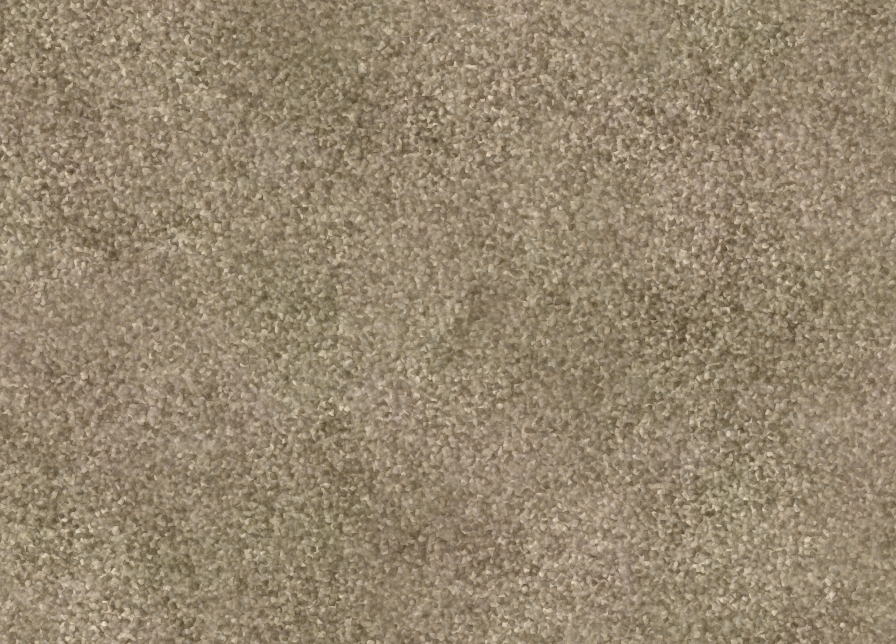
A WebGL 2 fragment shader for this texture:

```glsl
#version 300 es
precision highp float;
// Weathered sandy concrete: fine mineral grains under blotchy stains and faint pale scuffs.

uniform vec2 u_resolution;
out vec4 fragColor;

// Colours
const vec3 SAND = vec3(0.588, 0.528, 0.436);
const vec3 WARM_SHIFT = vec3(0.006, -0.002, 0.006);   // pinkish against olive
const vec3 GRAIN_SHIFT = vec3(0.020, 0.002, -0.028);  // ochre against grey
const vec3 PALE_SHIFT = vec3(0.000, -0.001, 0.012);   // chalky grey

// Sizes, in repeats per canvas height
const float GRAIN_FREQ = 180.0;
const float GRIT_FREQ = 122.0;
const float CLUMP_FREQ = 44.0;
const float CLOUD_FREQ = 3.2;
const float STAIN_FREQ = 4.6;
const float SCUFF_FREQ = 5.5;

// Strengths
const float GRAIN_FALLOFF = 8.0;
const float GRAIN_WARP = 0.9;
const float GRAIN_CONTRAST = 0.235;
const float CREVICE_DEPTH = 0.05;
const float GRIT_CONTRAST = 0.14;
const float CLUMP_CONTRAST = 0.05;
const float CLOUD_CONTRAST = 0.11;
const float STAIN_DEPTH = 0.062;
const float PALE_LIFT = 0.030;
const float SCUFF_LIFT = 0.060;

// Integer hash: two independent values in 0..1 per lattice cell
vec2 hash2(vec2 cell, uint seed) {
    uvec2 v = uvec2(ivec2(cell) + 4096) + uvec2(seed * 977u, seed * 331u);
    v = v * 1664525u + 1013904223u;
    v.x += v.y * 1664525u;
    v.y += v.x * 1664525u;
    v ^= v >> 16u;
    v.x += v.y * 1664525u;
    v.y += v.x * 1664525u;
    v ^= v >> 16u;
    return vec2(v >> 8u) / 16777216.0;
}

float cornerSlope(vec2 cell, vec2 offset, uint seed) {
    float angle = 6.28319 * hash2(cell, seed).x;
    return dot(vec2(cos(angle), sin(angle)), offset);
}

float gradientNoise(vec2 p, uint seed) {
    vec2 i = floor(p), f = p - i;
    vec2 u = f * f * f * (f * (f * 6.0 - 15.0) + 10.0);
    vec2 e = vec2(1.0, 0.0);
    float low = mix(cornerSlope(i, f, seed), cornerSlope(i + e.xy, f - e.xy, seed), u.x);
    float high = mix(cornerSlope(i + e.yx, f - e.yx, seed), cornerSlope(i + e.xx, f - e.xx, seed), u.x);
    return mix(low, high, u.y);
}

float fbm(vec2 p, uint seed) {
    const mat2 TURN = mat2(0.8, 0.6, -0.6, 0.8);
    float sum = 0.0, amplitude = 0.5;
    for (uint octave = 0u; octave < 5u; octave++) {
        sum += amplitude * gradientNoise(p, seed + octave);
        p = TURN * p * 2.03;
        amplitude *= 0.70;
    }
    return sum;
}

// Soft Voronoi grains: x = brightness, y = tint, z = cover (low in crevices)
vec3 grains(vec2 p) {
    vec2 home = floor(p);
    vec3 sum = vec3(0.0);
    for (int y = -1; y <= 1; y++) {
        for (int x = -1; x <= 1; x++) {
            vec2 cell = home + vec2(x, y);
            vec2 away = cell + hash2(cell, 1u) - p;
            vec2 mineral = hash2(cell, 2u);
            float sparkle = 0.28 * smoothstep(0.90, 1.0, mineral.x);
            float weight = exp(-GRAIN_FALLOFF * dot(away, away));
            sum += weight * vec3(mineral.x + sparkle, mineral.y, 1.0);
        }
    }
    return vec3(sum.xy / max(sum.z, 1e-5), sum.z);
}

void main() {
    vec2 p = gl_FragCoord.xy / u_resolution.y;

    // Broad weathering
    float cloud = fbm(p * CLOUD_FREQ, 10u);
    float stain = smoothstep(0.10, 0.48, fbm(p * STAIN_FREQ, 20u));
    float pale = smoothstep(0.08, 0.42, fbm(p * STAIN_FREQ + 17.0, 30u));
    float warmth = fbm(p * CLOUD_FREQ + 31.0, 40u) * 4.0;
    float roughness = clamp(1.0 + 0.8 * fbm(p * CLOUD_FREQ + 53.0, 50u) - 0.15 * pale, 0.75, 1.25);

    // Broken, thin scuff lines in a few places
    float ridge = abs(gradientNoise(p * SCUFF_FREQ, 60u) + 0.08 * gradientNoise(p * CLUMP_FREQ, 61u));
    float scuffArea = smoothstep(0.22, 0.48, gradientNoise(p * SCUFF_FREQ * 0.8 + 9.0, 62u));
    float scuffBreak = smoothstep(-0.15, 0.3, gradientNoise(p * CLUMP_FREQ, 63u));
    float scuff = (1.0 - smoothstep(0.0, 0.05, ridge)) * scuffArea * scuffBreak;

    // Fine surface: the warp makes the grains uneven in size and outline
    float grit = gradientNoise(p * GRIT_FREQ, 70u);
    float grit2 = gradientNoise(p * GRIT_FREQ, 72u);
    vec3 grain = grains(p * GRAIN_FREQ + GRAIN_WARP * vec2(grit, grit2));
    float cover = smoothstep(0.05, 0.60, grain.z);
    float surface = GRAIN_CONTRAST * (grain.x - 0.51)
        + CREVICE_DEPTH * (cover - 0.5)
        + GRIT_CONTRAST * grit
        + CLUMP_CONTRAST * gradientNoise(p * CLUMP_FREQ, 71u);

    float tone = surface * roughness + CLOUD_CONTRAST * cloud
        - STAIN_DEPTH * stain + PALE_LIFT * pale + SCUFF_LIFT * scuff;
    vec3 colour = SAND + tone + WARM_SHIFT * warmth
        + GRAIN_SHIFT * (grain.y - 0.5) + PALE_SHIFT * (pale + scuff);
    fragColor = vec4(clamp(colour, 0.0, 1.0), 1.0);
}
```
